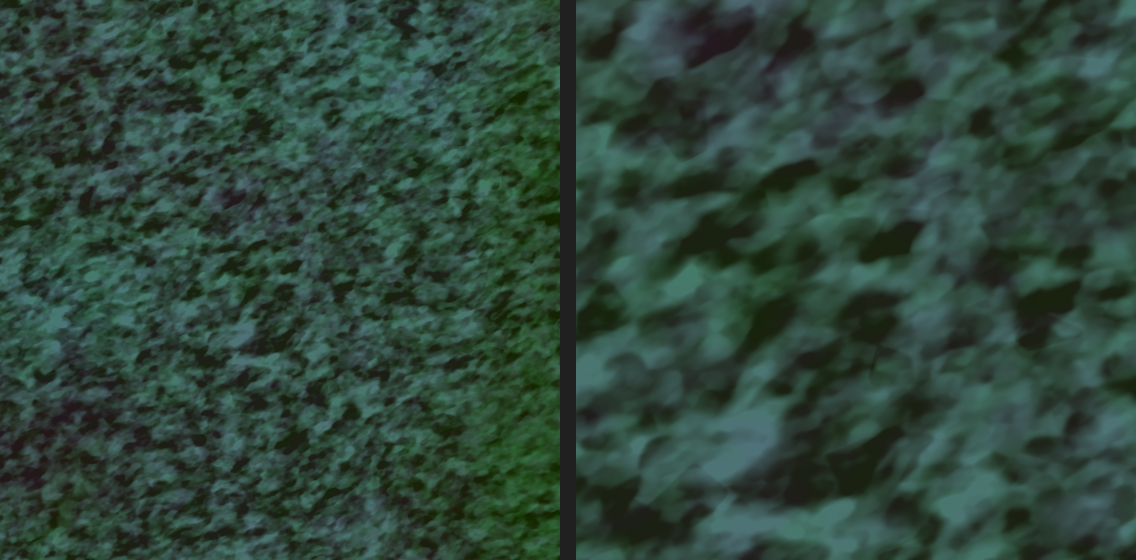
Left: the whole. Right: its middle third, enlarged.
This texture is drawn by a WebGL 2 fragment shader. Its source:

```glsl
#version 300 es
precision highp float;

uniform vec2 u_resolution;
out vec4 fragColor;

vec3 hash3(vec2 cell) {
    vec3 h = fract(cell.xyx * vec3(0.1031, 0.1030, 0.0973));
    h += dot(h, h.yzx + 33.33);
    return fract((h.xxy + h.yzz) * h.zyx);
}

// Soft cellular noise: jittered cell values blended by distance, range -0.5 to 0.5
float cellNoise(vec2 p, float sharpness) {
    vec2 base = floor(p);
    float sum = 0.0;
    float total = 0.0;
    for (int y = -1; y <= 1; y++) {
        for (int x = -1; x <= 1; x++) {
            vec2 cell = base + vec2(x, y);
            vec3 h = hash3(cell + 57.0);
            vec2 d = cell + h.xy - p;
            float w = exp(-sharpness * dot(d, d));
            sum += w * (h.z - 0.5);
            total += w;
        }
    }
    return sum / total;
}

float layeredCells(vec2 p) {
    float sum = 0.0;
    float amp = 0.6;
    for (int i = 0; i < 4; i++) {
        sum += amp * cellNoise(p, 4.0);
        p = mat2(1.6, 1.2, -1.2, 1.6) * p + 11.3;
        amp *= 0.6;
    }
    return sum;
}

float blob(vec2 p, vec2 center, vec2 radius) {
    vec2 d = (p - center) / radius;
    return exp(-dot(d, d));
}

vec2 rotate(vec2 p, float angle) {
    float c = cos(angle);
    float s = sin(angle);
    return vec2(c * p.x + s * p.y, c * p.y - s * p.x);
}

// Slanted clumps, from broad lumps down to fine grit
float grainRelief(vec2 p) {
    float lumps = cellNoise(p * vec2(36.0, 60.0), 5.0);
    float grains = cellNoise(p * vec2(66.0, 112.0) + 19.0, 5.0);
    float grit = cellNoise(p * vec2(140.0, 210.0) + 43.0, 4.0);
    return 0.55 * lumps + 0.5 * grains + 0.2 * grit;
}

vec3 toneRamp(float tone) {
    vec3 shadow = vec3(0.105, 0.125, 0.075);
    vec3 middle = vec3(0.178, 0.272, 0.220);
    vec3 light = vec3(0.270, 0.430, 0.400);
    vec3 low = mix(shadow, middle, smoothstep(-0.1, 0.55, tone));
    return mix(low, light, clamp((tone - 0.45) / 0.6, 0.0, 1.2));
}

void main() {
    vec2 uv = gl_FragCoord.xy / u_resolution;
    vec2 p = gl_FragCoord.xy / u_resolution.y;

    // Uneven outlines for the broad patches
    vec2 drift = vec2(layeredCells(p * 7.0), layeredCells(p * 7.0 + 31.0));
    vec2 q = uv + 0.16 * drift;
    float cloud = layeredCells(p * 5.0 + 71.0);

    float moss = smoothstep(0.80, 1.02, q.x + 0.12 * cloud) * 0.75;
    moss += 0.8 * blob(q, vec2(0.88, 0.18), vec2(0.14, 0.20));
    moss += 0.7 * blob(q, vec2(0.08, 0.10), vec2(0.05, 0.06));
    moss = min(moss, 1.0);

    float soil = blob(q, vec2(0.04, 0.20), vec2(0.22, 0.14));
    soil += 0.8 * blob(q, vec2(0.14, 0.84), vec2(0.09, 0.18));
    soil += 0.5 * blob(q, vec2(0.75, 0.07), vec2(0.15, 0.08));
    soil += 0.4 * blob(q, vec2(0.40, 0.65), vec2(0.22, 0.08));
    soil = min(soil, 1.0);

    float teal = blob(q, vec2(0.12, 0.43), vec2(0.17, 0.15));
    teal += 0.8 * blob(q, vec2(0.70, 0.85), vec2(0.24, 0.14));

    // Grain follows a gently bending slant
    float bend = 0.42 + 0.10 * sin(5.0 * p.x + 2.0 * sin(4.0 * p.y));
    vec2 slanted = rotate(p, 0.42) + 0.012 * drift + 0.003 * vec2(sin(bend * 40.0), cos(bend * 31.0));
    float relief = grainRelief(slanted);
    float pits = smoothstep(0.22, 0.42, cellNoise(slanted * vec2(30.0, 42.0) + 5.0, 9.0));

    float contrast = 1.8 * (1.0 - 0.35 * moss) * (1.0 - 0.2 * soil);
    float tone = 0.54 + contrast * relief + 0.28 * cloud;
    tone += 0.16 * teal - 0.20 * soil - 0.04 * moss - 0.22 * pits;
    vec3 color = toneRamp(tone);

    // Broad hue shifts with a little colour speckle
    float hue = layeredCells(p * 9.0 + 103.0);
    float speckle = cellNoise(slanted * vec2(48.0, 76.0) + 87.0, 4.0);
    color += moss * vec3(-0.025, 0.012, -0.075);
    color += soil * vec3(0.022, -0.028, 0.008);
    color += teal * vec3(-0.015, 0.015, 0.010);
    color += hue * vec3(0.035, -0.030, 0.060);
    color += speckle * vec3(0.030, -0.020, 0.050);

    fragColor = vec4(clamp(color, 0.0, 1.0), 1.0);
}
```
